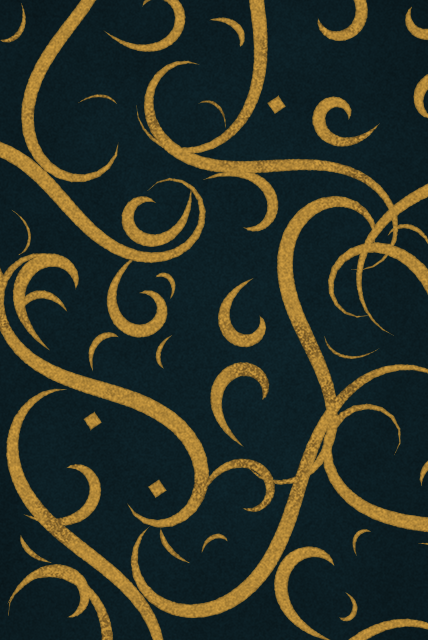
Give the GLSL for this pattern, as a Shadertoy shader.

```glsl
// Tapered gold calligraphic flourishes, curls and slivers on dark teal paper.

// Four random values per lattice point, without sine
vec4 hash4(vec2 p) {
    vec4 q = fract(p.xyxy * vec4(0.1031, 0.1030, 0.0973, 0.1099));
    q += dot(q, q.wzxy + 33.33);
    return fract((q.xxyz + q.yzzw) * q.zywx);
}

float noise(vec2 p) {
    vec2 i = floor(p), f = fract(p);
    f = f * f * (3.0 - 2.0 * f);
    return mix(mix(hash4(i).x, hash4(i + vec2(1, 0)).x, f.x),
               mix(hash4(i + vec2(0, 1)).x, hash4(i + 1.0).x, f.x), f.y);
}

float fbm(vec2 p) {
    return 0.5 * noise(p) + 0.3 * noise(p * 2.1 + 7.0) + 0.2 * noise(p * 4.3 + 19.0);
}

// Pen stroke through the origin; u runs from -1 to 1 along it and
// its heading is turn.x + turn.y * u + turn.z * u * u.
float stroke(vec2 p, vec3 turn, float halfLen, float halfWidth, int steps) {
    if (length(p) > 0.85 * halfLen + 0.05) return 1.0;
    float best = 1.0, du = 2.0 / float(steps);
    for (int side = -1; side <= 1; side += 2) {
        vec2 a = vec2(0);
        float wa = halfWidth;
        for (int i = 0; i < steps / 2; i++) {
            float u = (float(i) + 0.5) * du * float(side);
            float heading = turn.x + u * (turn.y + turn.z * u);
            vec2 ab = vec2(cos(heading), sin(heading)) * halfLen * du * float(side);
            float v = float(i + 1) * du * float(side);
            float wb = halfWidth * pow(max(1.0 - v * v, 0.0), 0.8) * (1.0 + 0.4 * v);
            float t = clamp(dot(p - a, ab) / dot(ab, ab), 0.0, 1.0);
            best = min(best, length(p - a - ab * t) - mix(wa, wb, t));
            a += ab;
            wa = wb;
        }
    }
    return best;
}

// Long S-shaped flourishes with curling ends
float flourishes(vec2 p) {
    const float cell = 0.29;
    vec2 home = floor(p / cell);
    float best = 1.0;
    for (int k = 0; k < 9; k++) {
        vec2 id = home + vec2(k % 3 - 1, k / 3 - 1);
        vec4 r = hash4(id + 41.0), s = hash4(id + 87.0);
        vec2 centre = (id + 0.5 + (r.xy - 0.5) * 0.4) * cell;
        float flip = r.w < 0.5 ? -1.0 : 1.0;
        vec3 turn = vec3(6.283 * r.z, 1.4 * (s.x - 0.5), flip * mix(2.6, 4.8, s.y));
        best = min(best, stroke(p - centre, turn, mix(0.35, 0.43, s.z),
                                mix(0.0095, 0.0130, s.w), 40));
    }
    return best;
}

// Medium spiral curls, kept only where the flourishes leave room
float curls(vec2 p) {
    const float cell = 0.15;
    vec2 home = floor(p / cell);
    float best = 0.04;
    for (int k = 0; k < 9; k++) {
        vec2 id = home + vec2(k % 3 - 1, k / 3 - 1);
        vec4 r = hash4(id + 133.0), s = hash4(id + 171.0);
        vec2 centre = (id + 0.5 + (r.xy - 0.5) * 0.3) * cell;
        float heading = 6.283 * r.z, halfLen = mix(0.085, 0.135, s.x);
        float bend = (r.w < 0.5 ? -1.0 : 1.0) * mix(1.9, 3.0, s.y);
        vec2 middle = centre + vec2(sin(heading), -cos(heading)) * halfLen / bend;
        float d = stroke(p - middle, vec3(heading, bend, 0.4 * bend), halfLen,
                         mix(0.0065, 0.0110, s.z), 28);
        if (d < best && flourishes(centre) > 0.033) best = d;
    }
    return best;
}

// Small slivers, crescents and diamonds in the remaining gaps
float accents(vec2 p) {
    const float cell = 0.1;
    vec2 home = floor(p / cell);
    float best = 0.006;
    for (int k = 0; k < 9; k++) {
        vec2 id = home + vec2(k % 3 - 1, k / 3 - 1);
        vec4 r = hash4(id + 219.0), s = hash4(id + 263.0);
        vec2 centre = (id + 0.5 + (r.xy - 0.5) * 0.4) * cell, q = p - centre;
        float bend = (r.w < 0.5 ? -1.0 : 1.0) * mix(0.5, 1.7, s.y);
        float d = stroke(q, vec3(6.283 * r.z, bend, 0.3 * bend),
                         mix(0.028, 0.052, s.x), mix(0.0022, 0.0070, s.z), 16);
        if (s.w < 0.12) {
            q = abs(q + 0.2 * vec2(-q.y, q.x));
            d = 0.7 * (q.x + q.y - 0.015);
        }
        if (d < best && min(flourishes(centre), curls(centre)) > 0.024) best = d;
    }
    return best;
}

void mainImage(out vec4 fragColor, in vec2 fragCoord) {
    vec2 p = fragCoord / iResolution.y, uv = fragCoord / iResolution.xy - 0.5;
    float grain = 0.7 * noise(p * 640.0) + 0.3 * noise(p * 270.0 + 31.0);
    float cloud = fbm(p * 13.0 + 5.0);

    // Teal paper with fine tooth, soft mottling and a vignette
    vec3 paper = vec3(0.046, 0.116, 0.138) * (0.66 + 0.24 * cloud + 0.5 * grain);
    paper *= 1.06 - 0.4 * dot(uv, uv);

    // Grainy gold leaf with worn brown specks and darker rims
    float d = min(flourishes(p), min(curls(p), accents(p)));
    d += 0.0009 * (noise(p * 330.0) - 0.5);
    vec3 gold = vec3(0.71, 0.54, 0.224) * (0.76 + 0.48 * grain);
    float wear = smoothstep(0.5, 0.8, cloud) * smoothstep(0.7, 0.25, grain);
    gold = mix(gold, vec3(0.38, 0.28, 0.12), 0.7 * wear);
    gold *= 1.0 - 0.28 * smoothstep(-0.0035, 0.0005, d);

    float edge = max(0.0011, 0.65 / iResolution.y);
    fragColor = vec4(mix(gold, paper, smoothstep(-edge, edge, d)), 1.0);
}
```
